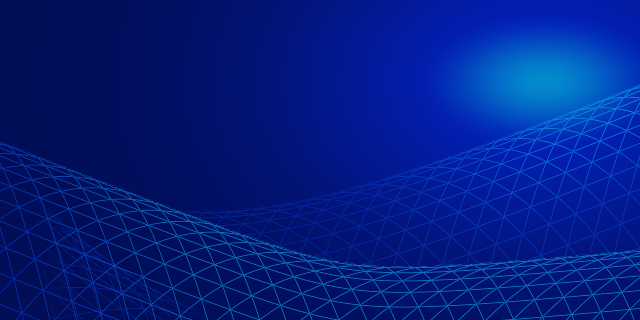
Reproduce this background procedurally as a Shadertoy shader.

```glsl
// Two translucent wireframe waves under a cyan glow on a deep blue field.
// Each wave is a folded sheet: square-root depth below its crest crowds the
// grid rows at the fold and bends the columns and diagonals into arcs.

// Coverage of the lines where f is an integer, with a canvas-relative width.
float gridLines(float f) {
    float rate = max(length(vec2(dFdx(f), dFdy(f))), 1e-4);
    float pixels = abs(fract(f - 0.5) - 0.5) / rate;
    float halfWidth = 0.0011 * iResolution.y;
    float crowding = clamp(0.4 / rate, 0.3, 1.0);
    return clamp(halfWidth - pixels + 0.5, 0.0, 1.0) * crowding;
}

// Triangulated sheet hanging below a crest; lean tilts its columns.
float foldedSheet(vec2 p, float crest, float lean, float columns) {
    float depth = crest - p.y;
    float fold = sqrt(max(depth, 1e-5));
    float row = 14.0 * fold;
    float column = columns * (p.x - lean * fold);
    float mesh = max(gridLines(row), gridLines(column));
    mesh = max(mesh, gridLines(column + sign(lean) * row));
    float pixel = 1.0 / iResolution.y;
    return mesh * smoothstep(-pixel, pixel, depth);
}

// Smooth bend between two straight slopes, centred on x = 0.
float bend(float x, float slope, float radius) {
    return sqrt(radius * radius + slope * slope * x * x);
}

vec3 background(vec2 p) {
    vec2 q = p - vec2(1.70, 0.745);
    vec2 wide = q * vec2(1.0, 1.5);
    vec3 color = mix(vec3(0.005, 0.05, 0.33), vec3(0.01, 0.13, 0.75),
                     exp(-1.4 * dot(wide, wide)));
    float glow = 1.0 - smoothstep(0.0, 1.0, length(q / vec2(0.41, 0.22)));
    return mix(color, vec3(0.01, 0.54, 0.80), glow);
}

void mainImage(out vec4 fragColor, in vec2 fragCoord) {
    vec2 p = fragCoord / iResolution.xy * vec2(2.0, 1.0);
    vec3 color = background(p);

    float backCrest = 0.10 + bend(p.x - 0.63, 0.43, 0.24);
    float frontCrest = 0.12 - 0.15 * (p.x - 1.08) + bend(p.x - 1.08, 0.25, 0.06);
    float innerCrest = 0.5 - 1.1 * p.x + 0.55 * p.x * p.x;

    vec3 blue = vec3(0.02, 0.23, 0.85);
    vec3 cyan = vec3(0.06, 0.64, 0.90);

    // Back wave: dim blue valley, brightening towards the right crest
    float back = foldedSheet(p, backCrest, -0.35, 12.0);
    float backLight = smoothstep(1.0, 1.9, p.x)
                    * (1.0 - 0.8 * smoothstep(0.05, 0.4, backCrest - p.y));
    back *= smoothstep(0.5, 0.65, p.x) * mix(0.5, 0.85, backLight);
    back *= mix(0.1, 1.0, smoothstep(-0.03, 0.01, p.y - frontCrest));
    color = mix(color, mix(blue, cyan, backLight), back);

    // Inner fold at the lower left
    float inner = foldedSheet(p, innerCrest, 0.3, 11.0);
    inner *= smoothstep(0.08, 0.25, p.x) * (1.0 - smoothstep(0.4, 0.75, p.x));
    color = mix(color, blue, 0.5 * inner);

    // Front wave: blue at the left foot, cyan along the crest and right
    float front = foldedSheet(p, frontCrest, 0.35, 11.0);
    float frontLight = smoothstep(0.0, 0.75, p.x + 0.5 * (p.y - 0.2));
    color = mix(color, mix(blue, cyan, frontLight), 0.8 * front);

    fragColor = vec4(color, 1.0);
}
```
